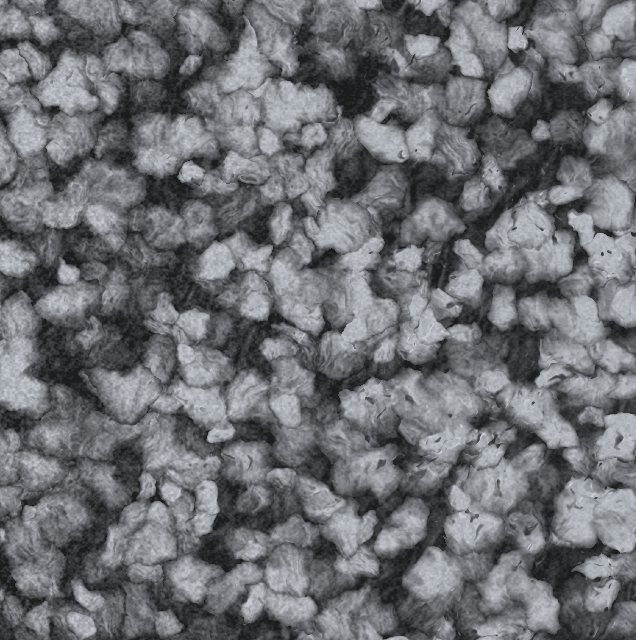
This texture is drawn by a WebGL 2 fragment shader. Its source:

```glsl
#version 300 es
precision highp float;
// Looped carpet pile: overlapping fibrous grey tufts with dark gaps, pits and glints.

uniform vec2 u_resolution;
out vec4 fragColor;

const vec3 SHADOW_COLOR = vec3(0.105, 0.115, 0.115);
const vec3 LIGHT_COLOR = vec3(0.725, 0.745, 0.77);
const float LARGE_CELLS = 14.5;     // tufts across the canvas
const float SMALL_CELLS = 24.0;
const float LARGE_SHARE = 0.93;     // chance that a cell holds a tuft
const float SMALL_SHARE = 0.42;
const float STACK_SHARPNESS = 12.0; // how firmly upper tufts hide lower ones
const float EDGE_SOFTNESS = 0.24;
const float EDGE_SHADE = 0.68;
const float FIBRE_CONTRAST = 0.66;
const float GRAIN_LEFT = 0.42;
const float GRAIN_RIGHT = 0.22;
const float TONE_PIVOT = 0.47;
const float TONE_GAIN = 1.16;

float hash(vec2 p) {
  return fract(sin(dot(p, vec2(127.1, 311.7))) * 43758.5453);
}

float noise(vec2 p) {
  vec2 i = floor(p), f = fract(p);
  f = f * f * (3.0 - 2.0 * f);
  return mix(mix(hash(i), hash(i + vec2(1, 0)), f.x),
             mix(hash(i + vec2(0, 1)), hash(i + vec2(1, 1)), f.x), f.y);
}

vec2 noise2(vec2 p) {
  return vec2(noise(p), noise(p + 37.3)) - 0.5;
}

mat2 rotation(float a) {
  float c = cos(a), s = sin(a);
  return mat2(c, s, -s, c);
}

// Fine strands that fan out along the local y axis.
float fibres(vec2 q, float density, float seed) {
  float across = q.x * (1.0 - 0.3 * q.y) + 0.15 * q.y * q.y;
  float coarse = noise(vec2(across * density, q.y * 2.2) + seed);
  float fine = noise(vec2(across * density * 1.9, q.y * 4.5) + seed + 9.0);
  return 0.5 * coarse + 0.5 * fine - 0.5;
}

// Sums (tone * weight, weight) of the tufts near p.
vec2 tuftLayer(vec2 p, float cells, float share, float lift, float density) {
  vec2 g = p * cells, cell = floor(g), sum = vec2(0.0);
  for (int y = -1; y <= 1; y++) {
    for (int x = -1; x <= 1; x++) {
      vec2 id = cell + vec2(x, y);
      vec2 key = id + cells * 3.0;
      if (hash(key + 5.1) > share) continue;

      vec2 center = id + 0.1 + 0.8 * vec2(hash(key), hash(key + 17.7));
      float angle = (hash(key + 31.3) - 0.5) * 2.4;
      vec2 radii = vec2(mix(0.48, 0.84, hash(key + 43.9)),
                        mix(0.40, 0.70, hash(key + 59.2)));
      vec2 q = rotation(angle) * (g - center) / radii;
      float seed = hash(key + 71.4) * 90.0;
      float strand = fibres(q, density, seed);
      float d = length(q) + 0.40 * (noise(q * 1.8 + seed) - 0.5) + 0.22 * strand;
      float cover = 1.0 - smoothstep(1.0 - EDGE_SOFTNESS, 1.0, d);
      if (cover <= 0.0) continue;

      float height = hash(key + 83.6);
      float dome = 1.0 - d * d;
      float tone = mix(0.27, 0.82, height) + 0.32 * hash(key + 97.8) + lift;
      tone *= 1.0 - EDGE_SHADE * d * d * abs(d);
      tone *= 1.0 + 0.13 * q.y;
      tone += FIBRE_CONTRAST * strand * (0.45 + 0.55 * tone);
      float weight = cover * exp(STACK_SHARPNESS * (height + 0.35 * dome));
      sum += vec2(tone, 1.0) * weight;
    }
  }
  return sum;
}

void main() {
  vec2 uv = gl_FragCoord.xy / u_resolution.y;
  float side = clamp(gl_FragCoord.x / u_resolution.x, 0.0, 1.0);

  // Irregular outlines
  vec2 p = uv + 0.026 * noise2(uv * 19.0) + 0.012 * noise2(uv * 55.0)
         + 0.004 * noise2(uv * 140.0);

  // Dark strands between the tufts
  vec2 strands = rotation(0.5) * (uv + 0.05 * noise2(uv * 14.0));
  float gap = 0.02 + 0.34 * noise(strands * vec2(120.0, 45.0));
  vec2 sum = vec2(gap, 1.0) * 6.0;

  // Pile of tufts
  sum += tuftLayer(p, LARGE_CELLS, LARGE_SHARE, 0.0, 6.0);
  sum += tuftLayer(p + 0.37, SMALL_CELLS, SMALL_SHARE, 0.08, 3.8);
  float tone = sum.x / sum.y;

  // Broad hollows and folds
  tone *= 0.74 + 0.46 * noise(uv * 6.5 + 3.0);
  tone *= 0.74 + 0.50 * noise(p * 27.0 + 11.0);

  // Contrast with soft ends
  tone = clamp(0.5 + (tone - TONE_PIVOT) * TONE_GAIN, 0.0, 1.0);
  tone = mix(tone, smoothstep(0.0, 1.0, tone), 0.5) * 0.95;

  // Pits and glints
  vec2 speck = rotation(0.6) * p * vec2(120.0, 80.0);
  float zone = smoothstep(0.45, 0.75, noise(uv * 17.0 + 50.0)) * mix(0.3, 1.0, side);
  tone *= 1.0 - 0.85 * zone * smoothstep(0.78, 0.94, noise(speck));
  tone += 0.35 * zone * smoothstep(0.84, 0.98, noise(speck * 1.3 + 23.0));

  // Yarn grain
  float grain = 0.6 * noise(uv * 230.0) + 0.4 * noise(uv * 410.0 + 7.0) - 0.5;
  tone += mix(GRAIN_LEFT, GRAIN_RIGHT, side) * grain;

  fragColor = vec4(mix(SHADOW_COLOR, LIGHT_COLOR, clamp(tone, 0.0, 1.08)), 1.0);
}
```
